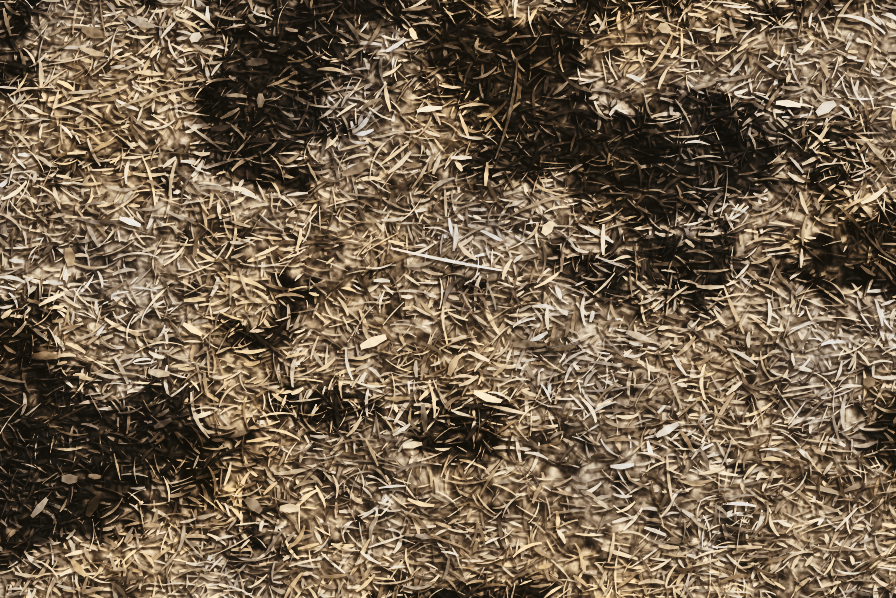
Reproduce this texture procedurally as a WebGL 2 fragment shader.

```glsl
#version 300 es
precision highp float;

uniform vec2 u_resolution;
out vec4 fragColor;

#define LAYERS 10
#define FIBRE_FREQ vec2(17.0, 46.0)
#define FIBRE_WIDTH vec2(0.0013, 0.0042)
#define FIBRE_TONE 1.0
#define TONE_SPREAD 2.5
#define SHADOW_DEPTH 0.45
#define SHADOW_OFFSET 0.0045
#define POCKET_DEPTH 1.7
#define LIGHT_DIR vec2(0.55, 0.83)
#define EXPOSURE 0.08
#define CONTRAST 1.5

// Integer hash: three random values per cell and seed
vec3 hash3(vec2 cell, float seed) {
    uvec3 v = uvec3(ivec3(vec3(cell, seed)) + 4096);
    v = v * 1664525u + 1013904223u;
    v.x += v.y * v.z; v.y += v.z * v.x; v.z += v.x * v.y;
    v ^= v >> 16u;
    v.x += v.y * v.z; v.y += v.z * v.x; v.z += v.x * v.y;
    return vec3(v >> 8u) / 16777216.0;
}

float noise(vec2 p) {
    vec2 i = floor(p), f = fract(p);
    f = f * f * (3.0 - 2.0 * f);
    float low = mix(hash3(i, 0.0).x, hash3(i + vec2(1, 0), 0.0).x, f.x);
    float high = mix(hash3(i + vec2(0, 1), 0.0).x, hash3(i + vec2(1, 1), 0.0).x, f.x);
    return mix(low, high, f.y);
}

float fbm(vec2 p) {
    float sum = 0.0, amp = 0.5333;
    for (int i = 0; i < 4; i++) {
        sum += amp * noise(p);
        p = mat2(1.6, 1.2, -1.2, 1.6) * p + 17.3;
        amp *= 0.5;
    }
    return sum;
}

// Distance to a bent, tapering sliver
float sliver(vec2 v, vec2 axis, vec2 size, float bend) {
    vec2 u = vec2(dot(v, axis), dot(v, vec2(-axis.y, axis.x)));
    u.y += bend * u.x * u.x;
    float width = size.y * (1.0 - 0.5 * min(abs(u.x) / size.x, 1.0));
    return max(abs(u.x) - size.x, abs(u.y) - width);
}

// Lays one layer of slivers with soft shadows over surface = (tone, warmth)
void scatter(inout vec2 surface, vec2 p, float freq, float seed, float share,
             vec2 lengths, vec2 widths, float tone) {
    vec2 g = p * freq, cell = floor(g);
    float px = freq / u_resolution.y;
    for (int j = -1; j <= 1; j++)
    for (int i = -1; i <= 1; i++) {
        vec2 id = cell + vec2(i, j);
        vec3 place = hash3(id, seed), form = hash3(id, seed + 50.0), look = hash3(id, seed + 100.0);
        vec2 center = id + place.xy;
        if (place.z > share * smoothstep(0.2, 0.5, noise(center / freq * 9.0))) continue;

        float angle = 3.14159 * (form.x - 0.5);
        angle -= 0.25 * sin(2.0 * angle);
        vec2 axis = vec2(cos(angle), sin(angle));
        vec2 size = vec2(mix(lengths.x, lengths.y, form.y),
                         freq * mix(widths.x, widths.y, form.z * form.z));
        float bend = (look.z - 0.5) * 0.7;
        vec2 v = g - center;

        float shadowDist = sliver(v + LIGHT_DIR * SHADOW_OFFSET * freq, axis, size, bend);
        float shadow = 1.0 - smoothstep(-0.001 * freq, 0.003 * freq, shadowDist);
        surface.x = mix(surface.x, -1.3, SHADOW_DEPTH * shadow);

        float cover = clamp(0.5 - sliver(v, axis, size, bend) / px, 0.0, 1.0);
        vec2 paint = vec2(tone + (look.x - 0.5) * TONE_SPREAD, look.y - 0.5);
        surface = mix(surface, paint, cover);
    }
}

// Colour ramp from deep shade to sunlit straw
vec3 ramp(float t) {
    vec3 shades[8] = vec3[8](
        vec3(0.06, 0.05, 0.03), vec3(0.13, 0.11, 0.08), vec3(0.28, 0.21, 0.15),
        vec3(0.44, 0.35, 0.25), vec3(0.61, 0.51, 0.40), vec3(0.78, 0.69, 0.56),
        vec3(0.93, 0.87, 0.76), vec3(0.99, 0.95, 0.87));
    float stops[8] = float[8](0.0, 0.1, 0.29, 0.47, 0.655, 0.83, 0.955, 1.0);
    vec3 col = shades[0];
    for (int i = 1; i < 8; i++)
        col = mix(col, shades[i], clamp((t - stops[i - 1]) / (stops[i] - stops[i - 1]), 0.0, 1.0));
    return col;
}

void main() {
    vec2 p = gl_FragCoord.xy / u_resolution.y;

    // Crumbly soil
    vec2 surface = vec2((fbm(p * 55.0) - 0.5) * 5.0 + 0.1, 0.0);

    // Fibres of mixed length, then flat chips and a few long straws
    for (int i = 0; i < LAYERS; i++) {
        float freq = mix(FIBRE_FREQ.y, FIBRE_FREQ.x, fract(float(i) * 0.618));
        scatter(surface, p + 0.37 * float(i), freq, float(i), 0.95,
                vec2(0.3, 0.8), FIBRE_WIDTH, FIBRE_TONE);
    }
    scatter(surface, p, 15.0, 20.0, 0.28, vec2(0.15, 0.38), vec2(0.004, 0.010), 1.4);
    scatter(surface, p, 5.0, 21.0, 0.35, vec2(0.15, 0.5), vec2(0.0015, 0.0035), 1.6);

    // Clump relief and shaded hollows, with raised fibres catching light
    vec2 warped = p + 0.05 * vec2(noise(p * 11.0), noise(p * 11.0 + 40.0));
    float relief = fbm(warped * 12.0) - fbm((warped + LIGHT_DIR * 0.014) * 12.0);
    float hollow = fbm(warped * vec2(4.5, 6.5) + 8.0) - 0.025 * surface.x + 0.06 * (p.y - 0.5);
    float pocket = smoothstep(0.49, 0.66, hollow);
    float grain = (noise(p * 170.0) - 0.5) * 0.7;

    float tone = surface.x + 4.0 * relief - POCKET_DEPTH * pocket + grain + EXPOSURE;
    vec3 col = ramp(1.0 / (1.0 + exp(-CONTRAST * tone)));
    float warmth = surface.y + 1.5 * (fbm(p * 5.0 + 30.0) - 0.5);
    col *= 1.0 + warmth * vec3(0.07, 0.0, -0.16);
    fragColor = vec4(col, 1.0);
}
```
